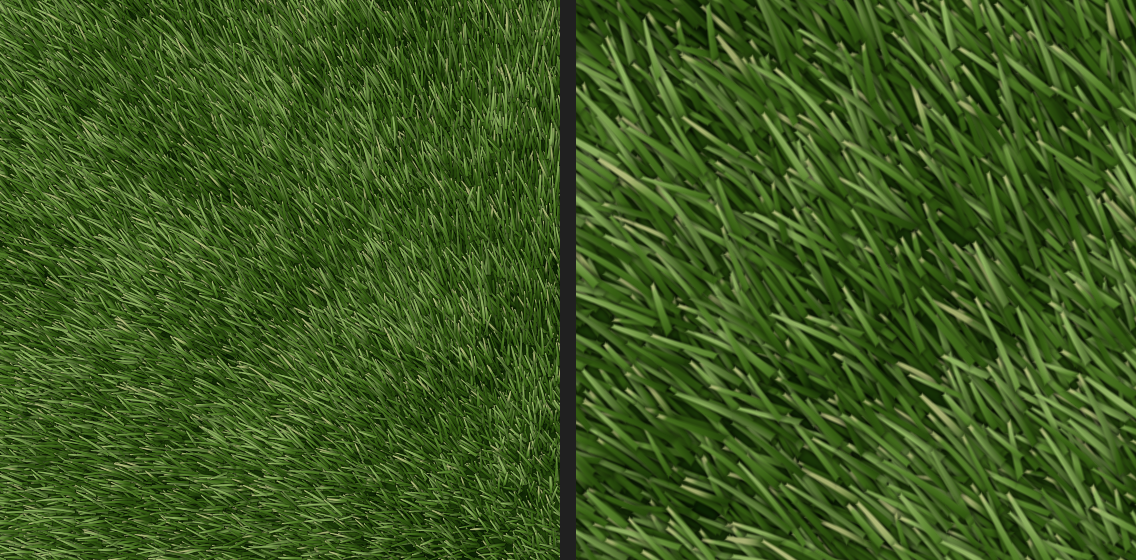
Left: the whole. Right: its middle third, enlarged.
This texture is drawn by a WebGL 1 fragment shader. Its source:

```glsl
precision highp float;
// Dense lawn of narrow grass blades fanning out from the lower right corner.

uniform vec2 u_resolution;

#define LAYERS 12
#define RING 0.065
#define SECTOR 0.014
#define HALF_WIDTH 0.0022
#define SOFTNESS 0.0010
#define FOCUS vec2(1.05, -0.05)
#define LEAN 0.40
#define PATCHINESS 0.12
#define SHADOW 0.22
#define EXPOSURE 0.20
#define DRY_SHARE 0.05
#define TIP_SHARE 0.42

// Three random values from a cell position
vec3 hash3(vec2 p) {
  vec3 h = fract(p.xyx * vec3(0.1031, 0.1030, 0.0973));
  h += dot(h, h.yxz + 33.33);
  return fract((h.xxy + h.yzz) * h.zyx);
}

// Uneven light: broad swells and smaller clumps of layered sines
float patches(vec2 p) {
  float v = sin(p.x * 13.0 + 2.0 * sin(p.y * 9.0));
  v += sin(p.y * 21.0 - p.x * 11.0 + 1.7 * sin(p.x * 17.0));
  v += sin(p.x * 43.0 + p.y * 31.0 + 2.2 * sin(p.y * 39.0 - p.x * 19.0));
  v += sin(p.y * 67.0 - p.x * 38.0 + 2.2 * sin(p.x * 59.0 + p.y * 23.0));
  return v * 0.4 + 0.5 * (0.5 - p.x);
}

// Green ramp from deep shade to sunlit blade
vec3 grassColor(float light) {
  vec3 deep = vec3(0.045, 0.14, 0.01);
  vec3 shade = vec3(0.14, 0.27, 0.04);
  vec3 leaf = vec3(0.21, 0.37, 0.07);
  vec3 bright = vec3(0.34, 0.51, 0.17);
  vec3 sunlit = vec3(0.56, 0.69, 0.38);
  float s = clamp(light, 0.0, 1.0) * 4.0;
  vec3 c = mix(deep, shade, clamp(s, 0.0, 1.0));
  c = mix(c, leaf, clamp(s - 1.0, 0.0, 1.0));
  c = mix(c, bright, clamp(s - 2.0, 0.0, 1.0));
  return mix(c, sunlit, clamp(s - 3.0, 0.0, 1.0));
}

// Blade colour at height t (root 0, tip 1) and side (-1 to 1)
vec3 bladeColor(vec2 seed, float t, float side, float ambient) {
  vec3 look = hash3(seed + 371.0);
  float light = ambient + 0.42 * t + 0.48 * (look.x - 0.2)
              + 0.22 * side * (look.y - 0.35);
  vec3 blade = grassColor(light);

  // Dusty lit blades, dry straw and pale cut ends
  float gray = dot(blade, vec3(0.3, 0.6, 0.1));
  vec3 dusty = gray * vec3(0.90, 1.15, 0.60);
  float dust = step(0.66, look.y) * smoothstep(0.45, 0.7, light);
  blade = mix(blade, dusty, 0.7 * dust);
  float dry = step(1.0 - DRY_SHARE, look.z) * smoothstep(0.25, 0.7, t);
  float cutEnd = step(look.z, TIP_SHARE) * smoothstep(0.85, 0.95, t);
  return mix(blade, vec3(0.74, 0.75, 0.51), max(0.8 * dry, 0.75 * cutEnd));
}

void main() {
  float side = min(u_resolution.x, u_resolution.y);
  vec2 uv = gl_FragCoord.xy / side;
  float soft = max(SOFTNESS, 0.5 / side);

  // Polar frame: blades run along the radius
  vec2 ray = uv - FOCUS;
  float radius = length(ray);
  float theta = atan(ray.y, ray.x);
  float far = smoothstep(0.15, 0.65, radius);
  float maxSize = RING * mix(0.55, 1.0, far);
  float tangle = LEAN + 0.55 * (1.0 - far);
  float patchLight = PATCHINESS * patches(uv);

  vec3 color = vec3(0.0);
  float open = 1.0;

  // Layers from the top down, until the pixel is covered
  for (int i = 0; i < LAYERS; i++) {
    if (open < 0.04) break;
    float layer = float(i);
    float depth = 1.0 - layer / float(LAYERS - 1);
    float ambient = EXPOSURE + patchLight + 0.24 * (depth - 0.3);
    vec2 shift = fract(layer * vec2(0.618, 0.755));
    float firstRing = floor(radius / RING + shift.x - 0.5);

    for (int k = 0; k < 2; k++) {
      float ring = firstRing + float(k);
      float ringStart = (ring - shift.x) * RING;
      float sectors = max(ringStart + 0.5 * RING, 0.08) / SECTOR;
      float home = floor(theta * sectors + shift.y);

      for (int s = -1; s <= 1; s++) {
        // Placement, size and lean of one blade; short ones stray more
        float sector = home + float(s);
        vec2 seed = vec2(ring, sector) + 400.0 + layer * vec2(57.0, 113.0);
        vec3 place = hash3(seed);
        float pick = fract(dot(place, vec3(7.0, 13.0, 29.0)));
        float size = maxSize * mix(0.38, 1.0, pick);
        float stray = mix(1.2, tangle, smoothstep(0.05, 0.4, pick));
        float steepest = min(stray, 2.0 * (SECTOR - 0.004) / size);
        float lean = (place.z * 2.0 - 1.0) * steepest;

        // Signed distance to a bent, tapering strip
        float rise = radius - ringStart - place.x * RING;
        float arc = (theta - (sector + place.y - shift.y) / sectors) * radius;
        float t = clamp(rise / size + 0.5, 0.0, 1.0);
        float across = arc - lean * rise - 5.0 * (pick - 0.5) * rise * rise;
        across *= inversesqrt(1.0 + lean * lean);
        float width = HALF_WIDTH * mix(1.15, 0.75, place.x) * (1.0 - 0.55 * t * t);
        float d = max(abs(across) - width, abs(rise) - 0.5 * size);

        // Blade over its own contact shadow
        if (d < 0.0035) {
          float cover = smoothstep(soft, -soft, d);
          float edge = clamp(across / width, -1.0, 1.0);
          color += open * cover * bladeColor(seed, t, edge, ambient);
          open *= (1.0 - cover) * (1.0 - SHADOW * smoothstep(0.0035, 0.0, d));
        }
      }
    }
  }

  // Shaded soil in the remaining gaps
  color += open * grassColor(0.16 + patchLight);
  gl_FragColor = vec4(color, 1.0);
}
```
